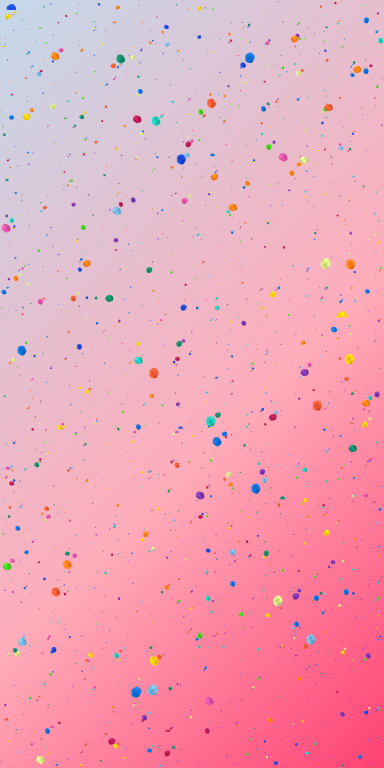
Give the GLSL for this background, as a Shadertoy shader.

```glsl
// Paint-drop confetti scattered over a diagonal blue-to-pink gradient.
#define SKY_TINT   vec3(0.765, 0.850, 0.920)
#define BLUSH_TINT vec3(1.000, 0.675, 0.730)
#define ROSE_TINT  vec3(1.000, 0.255, 0.455)
#define BLUSH_STOP 0.57   // where the middle tint sits on the diagonal
#define DROP_SIZE  0.0120 // radius of the largest drops, in canvas widths
#define WOBBLE     0.07   // unevenness of the outlines
#define MOTTLE     0.13   // strength of the paint texture
#define HALF_SHARE 0.08   // share of drops cut to half discs
#define LEAN       vec2(0.66, 0.75) // direction in which drops pair up

const int PAINT_COUNT = 13;
const vec3 PAINTS[PAINT_COUNT] = vec3[](
    vec3(0.97, 0.36, 0.20), vec3(1.00, 0.51, 0.10), vec3(1.00, 0.82, 0.02),
    vec3(0.86, 0.92, 0.52), vec3(0.28, 0.82, 0.12), vec3(0.13, 0.80, 0.73),
    vec3(0.08, 0.56, 0.41), vec3(0.06, 0.45, 0.86), vec3(0.10, 0.29, 0.88),
    vec3(0.45, 0.72, 0.88), vec3(0.88, 0.32, 0.66), vec3(0.75, 0.11, 0.34),
    vec3(0.50, 0.22, 0.70));

vec3 hash3(vec2 cell, float seed) {
    vec3 h = fract(vec3(cell.xyx + seed * 7.31) * vec3(0.1031, 0.1030, 0.0973));
    h += dot(h, h.yxz + 33.33);
    return fract((h.xxy + h.yzz) * h.zyx);
}

vec3 backdrop(vec2 p, float height) {
    float t = (p.x + height - p.y) / (1.0 + height);
    vec3 upper = mix(SKY_TINT, BLUSH_TINT, clamp(t / BLUSH_STOP, 0.0, 1.0));
    return mix(upper, ROSE_TINT, clamp((t - BLUSH_STOP) / (1.0 - BLUSH_STOP), 0.0, 1.0));
}

// One drop: q is the offset from its centre, rnd holds its random traits.
vec3 paintDrop(vec3 under, vec2 q, float radius, vec3 rnd, float pixel) {
    float phase = 6.2832 * rnd.y;
    float angle = atan(q.y, q.x + 1e-6);
    float outline = 1.0 + WOBBLE * (sin(2.0 * angle + phase) + 0.5 * sin(5.0 * angle - phase));
    float dist = length(q) - radius * outline;
    if (rnd.z < HALF_SHARE) dist = max(dist, -q.y - 0.1 * radius);
    float cover = clamp(0.5 - dist / pixel, 0.0, 1.0);

    // Layered sines give the mottled paint surface.
    vec2 s = q / radius;
    float grain = sin(3.1 * s.x + 2.0 * s.y + phase) + 0.6 * sin(5.3 * s.y - 3.7 * s.x + 2.0 * phase);
    vec3 paint = PAINTS[int(rnd.x * float(PAINT_COUNT))] * (1.0 + MOTTLE * 0.7 * grain);
    paint += MOTTLE * 0.5 * dot(s, vec2(-0.5, 0.7));
    return mix(under, clamp(paint, 0.0, 1.0), cover);
}

// A jittered grid of drops, some with a smaller companion along the lean.
vec3 scatter(vec3 color, vec2 p, float cells, float radius, float density, float pixel) {
    vec2 home = floor(p * cells);
    for (int j = -1; j <= 1; j++)
    for (int i = -1; i <= 1; i++) {
        vec2 cell = home + vec2(i, j);
        vec3 place = hash3(cell, cells);
        if (place.z > density) continue;
        vec3 traits = hash3(cell, cells + 3.0);
        vec3 pairing = hash3(cell, cells + 6.0);
        float r = radius * mix(0.70, 1.15, traits.y);
        vec2 q = p - (cell + 0.1 + 0.8 * place.xy) / cells;
        if (pairing.x < 0.5) {
            vec2 lean = LEAN * (pairing.y < 0.5 ? -1.0 : 1.0);
            vec2 offset = r * (lean * mix(1.4, 2.8, pairing.z) + 0.8 * (traits.yz - 0.5));
            color = paintDrop(color, q - offset, 0.55 * r, hash3(cell, cells + 9.0), pixel);
        }
        color = paintDrop(color, q, r, traits, pixel);
    }
    return color;
}

void mainImage(out vec4 fragColor, in vec2 fragCoord) {
    float pixel = 1.0 / iResolution.x;
    vec2 p = fragCoord * pixel;
    vec3 color = backdrop(p, iResolution.y * pixel);

    // From fine specks up to the large drops.
    color = scatter(color, p, 31.0, 0.11 * DROP_SIZE, 0.45, pixel);
    color = scatter(color, p, 21.0, 0.26 * DROP_SIZE, 0.42, pixel);
    color = scatter(color, p, 12.0, 0.56 * DROP_SIZE, 0.38, pixel);
    color = scatter(color, p,  8.0, DROP_SIZE, 0.36, pixel);
    fragColor = vec4(color, 1.0);
}
```
